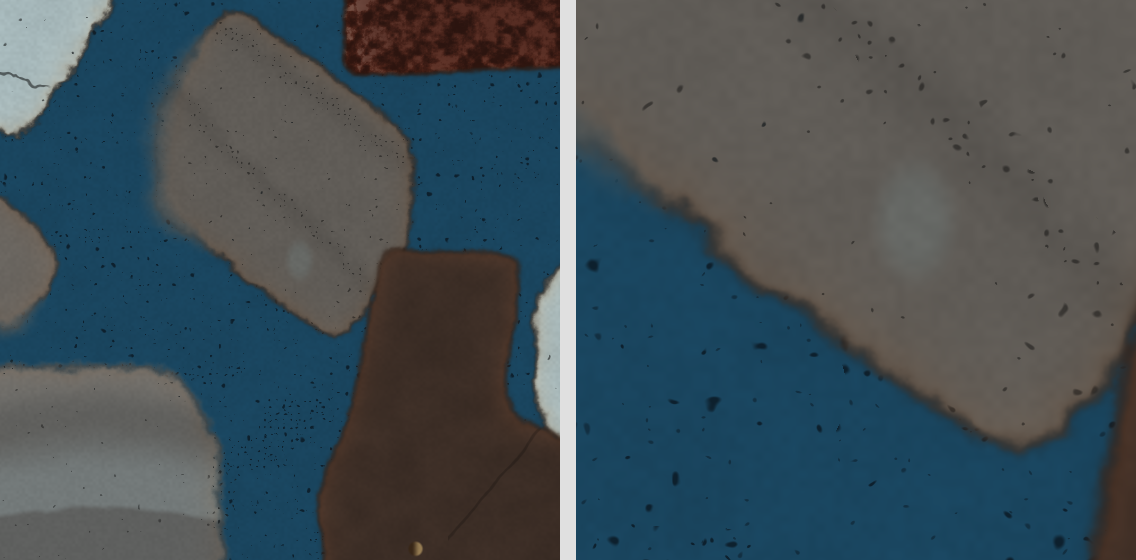
Left, the full canvas; right, a detail of the centre.
Give the GLSL for this texture, as a Shadertoy shader.

```glsl
float hash(vec2 p) {
    return fract(sin(dot(p, vec2(127.1, 311.7))) * 43758.5);
}

float noise(vec2 p) {
    vec2 i = floor(p), f = fract(p);
    f = f * f * (3.0 - 2.0 * f);
    return mix(mix(hash(i), hash(i + vec2(1, 0)), f.x),
               mix(hash(i + vec2(0, 1)), hash(i + vec2(1, 1)), f.x), f.y);
}

float fbm(vec2 p) {
    float sum = 0.0, amp = 0.5;
    for (int i = 0; i < 4; i++) {
        sum += amp * noise(p);
        p = p * 2.03 + 17.3;
        amp *= 0.5;
    }
    return sum / 0.9375;
}

float smoothMax(float a, float b, float k) {
    float h = max(k - abs(a - b), 0.0) / k;
    return max(a, b) + h * h * k * 0.25;
}

float roundBox(vec2 p, vec2 halfSize) {
    vec2 q = abs(p) - halfSize + 0.03;
    return length(max(q, 0.0)) + min(max(q.x, q.y), 0.0) - 0.03;
}

// Worn grain: an upright box cut by a turned one
float grain(vec2 p, vec2 centre, vec2 upright, vec2 turned, float angle) {
    float c = cos(angle), s = sin(angle);
    p -= centre;
    return smoothMax(roundBox(p, upright), roundBox(mat2(c, -s, s, c) * p, turned), 0.04);
}

// Jittered dots, one per cell, present in the given share of cells
float specks(vec2 p, float cells, float share) {
    vec2 q = p * cells, id = floor(q);
    vec2 jitter = 0.4 * (vec2(hash(id + 7.0), hash(id + 13.0)) - 0.5);
    float size = mix(0.1, 0.29, pow(hash(id + 3.0), 2.0));
    float d = length((fract(q) - 0.5 - jitter) * vec2(1.0, 0.8 + 0.6 * hash(id + 5.0)));
    return step(hash(id), share) * (1.0 - smoothstep(size * 0.4, size * 1.2, d));
}

// Lay a grain over the base with a warm border and a thin dark rim
vec3 paint(vec3 base, vec3 colour, float d, float soft) {
    colour *= mix(vec3(1), vec3(1.08, 0.97, 0.88), exp(-abs(d) * 60.0));
    float rim = exp(-d * d / 2.5e-5) * min(0.005 / soft, 1.0);
    vec3 body = mix(base, colour, 1.0 - smoothstep(-soft, soft, d));
    return mix(body, vec3(0.16, 0.11, 0.08), 0.55 * rim);
}

void mainImage(out vec4 fragColor, in vec2 fragCoord) {
    vec2 p = fragCoord / iResolution.xy;
    float mottle = fbm(p * 22.0) - 0.5;
    float fine = noise(p * 190.0) - 0.5;
    float wobble = 0.02 * (fbm(p * 16.0 + 4.0) - 0.5) + 0.012 * (fbm(p * 60.0) - 0.5);
    vec2 rough = p + 0.005 * (vec2(noise(p * 140.0), noise(p * 140.0 + 50.0)) - 0.5);

    // Blue resin with dust and a few dark clumps
    vec3 resin = vec3(0.10, 0.27, 0.37) * (1.0 + 0.08 * mottle);
    float dust = specks(rough, 62.0, 0.05 + 0.22 * noise(p * 7.0));
    dust = max(dust, 0.6 * specks(rough + 0.37, 125.0, 0.10));
    float clump = smoothstep(0.8, 0.9, noise(p * 13.0 + 2.6));
    dust = max(dust, specks(rough + 0.71, 85.0, 0.75 * clump));
    vec3 colour = mix(resin, vec3(0.04, 0.09, 0.13), 0.8 * dust);

    // Pale clear grains with hairline cracks
    vec3 pale = vec3(0.65, 0.72, 0.73) * (1.0 + 0.08 * mottle);
    float crack = abs(p.y - 0.865 + 0.25 * p.x + 0.05 * mottle);
    pale *= 1.0 - 0.5 * (1.0 - smoothstep(0.001, 0.004, crack)) * smoothstep(0.45, 0.65, noise(p * 18.0));
    pale *= 1.0 - 0.5 * specks(rough, 70.0, 0.07);
    float corner = grain(p, vec2(-0.02, 1.0), vec2(0.26, 0.245), vec2(0.19, 0.4), -0.58);
    float side = grain(p, vec2(1.07, 0.365), vec2(0.115, 0.2), vec2(0.165), 0.785);
    colour = paint(colour, pale, corner + 1.6 * wobble, 0.005);
    colour = paint(colour, pale, side + wobble, 0.005);

    // Red-brown grain with a frosted left border
    float red = grain(p, vec2(0.84, 1.05), vec2(0.225, 0.185), vec2(0.35, 0.19), 0.1) + 0.5 * wobble;
    float grit = fbm(p * 75.0);
    vec3 rust = mix(vec3(0.17, 0.08, 0.06), vec3(0.33, 0.16, 0.12), smoothstep(0.25, 0.75, grit));
    float frost = smoothstep(0.52, 0.75, grit) * (0.12 + exp(-(p.x - 0.615) * 22.0) + 0.3 * exp(red * 50.0));
    rust = mix(rust, vec3(0.50, 0.41, 0.38), 0.6 * min(frost, 1.0));
    colour = paint(colour, rust, red, 0.005);

    // Taupe grains: small one at the left, large one with dotted streaks
    vec3 taupe = vec3(0.375, 0.36, 0.34) * (1.0 + 0.06 * mottle);
    float small = grain(p, vec2(0.0, 0.53), vec2(0.105, 0.14), vec2(0.093, 0.1), 0.85);
    float smallSoft = mix(0.03, 0.007, smoothstep(0.41, 0.48, p.y));
    colour = paint(colour, taupe * 1.1, small + wobble, smallSoft);

    float upper = (dot(p, vec2(0.59, 0.81)) - 1.005 + 0.03 * mottle) / 0.02;
    float middle = (dot(p, vec2(0.70, 0.71)) - 0.806 + 0.04 * mottle) / 0.018;
    float streak = exp(-upper * upper) + exp(-middle * middle);
    float dots = specks(rough, 105.0, 0.05 + 0.5 * streak);
    vec3 streaked = taupe * (1.0 - 0.07 * streak) * (1.0 - 0.4 * dots);
    float patchDist = length((p - vec2(0.535, 0.535)) / vec2(0.03, 0.045));
    streaked = mix(streaked, vec3(0.41, 0.43, 0.42), 0.7 * (1.0 - smoothstep(0.4, 1.0, patchDist)));
    float large = grain(p, vec2(0.508, 0.69), vec2(0.229, 0.298), vec2(0.26, 0.19), -0.63);
    float largeSoft = mix(0.035, 0.006, smoothstep(0.29, 0.4, p.x));
    colour = paint(colour, streaked, large + wobble, largeSoft);

    // Banded grey grain with a blurred outline
    float level = p.y - 0.02 * sin(p.x * 9.0) + 0.012 * mottle;
    vec3 banded = mix(vec3(0.37, 0.375, 0.37), vec3(0.45, 0.475, 0.475), smoothstep(0.07, 0.083, level));
    banded = mix(banded, vec3(0.375, 0.375, 0.365), smoothstep(0.13, 0.23, level));
    banded = mix(banded, vec3(0.44, 0.435, 0.42), smoothstep(0.24, 0.31, level));
    banded *= 1.0 - 0.35 * specks(rough, 90.0, 0.07);
    float block = grain(p, vec2(0.1, 0.1), vec2(0.295, 0.245), vec2(0.31, 0.6), 0.68);
    colour = paint(colour, banded, block + 1.3 * wobble, 0.014);
    float soot = exp(-pow(block / 0.02, 2.0)) * smoothstep(0.5, 0.75, noise(p * 14.0));
    colour = mix(colour, vec3(0.08, 0.10, 0.11), 0.7 * specks(rough + 0.2, 80.0, 0.7 * soot));

    // Dark brown grain: a tall lobe fused to a broad foot
    float lobe = grain(p, vec2(0.77, 0.31), vec2(0.17, 0.245), vec2(0.13, 0.26), -0.17);
    float foot = grain(p, vec2(0.84, -0.02), vec2(0.26), vec2(0.29), 0.785);
    float brown = -smoothMax(-lobe, -foot, 0.1) + 0.6 * wobble;
    vec3 umber = vec3(0.23, 0.175, 0.145) * (1.0 + 0.18 * mottle + 0.25 * exp(brown * 45.0));
    float scratch = abs(dot(p - vec2(0.87, 0.12), vec2(0.77, -0.64)) + 0.01 * mottle);
    umber *= 1.0 - 0.2 * (1.0 - smoothstep(0.001, 0.004, scratch)) * step(0.8, p.x);
    colour = paint(colour, umber, brown, 0.006);

    // Tiny amber bead
    float bead = length(p - vec2(0.742, 0.02));
    vec3 amber = mix(vec3(0.22, 0.15, 0.09), vec3(0.58, 0.48, 0.32), smoothstep(0.735, 0.75, p.x));
    colour = mix(colour, amber, 1.0 - smoothstep(0.010, 0.015, bead));

    fragColor = vec4(colour * (1.0 + 0.05 * fine), 1.0);
}
```
